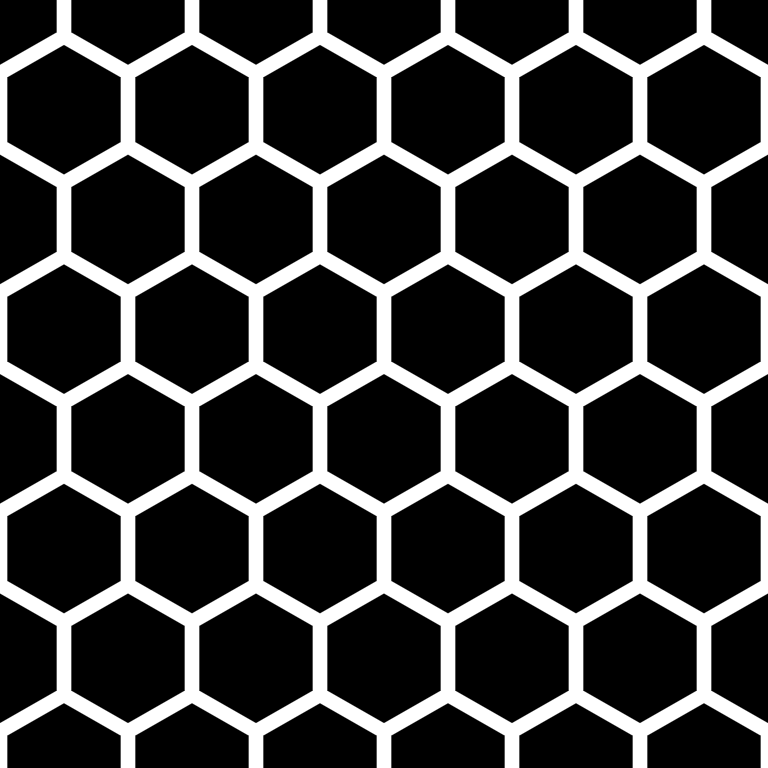
Write a Shadertoy shader that draws this pattern.

```glsl
const float SQRT3 = sqrt(3.0);
const vec2 CELLS = vec2(6.0, 7.0);      // columns, rows
const float LINE_HALF_WIDTH = 0.0573;   // in cell widths
const vec3 CELL_COLOR = vec3(0.0);
const vec3 LINE_COLOR = vec3(1.0);

// Offset from the nearest centre of a unit-width hexagonal lattice
vec2 hexOffset(vec2 p) {
    vec2 period = vec2(1.0, SQRT3);
    vec2 a = mod(p + 0.5 * period, period) - 0.5 * period;
    vec2 b = mod(p, period) - 0.5 * period;
    return dot(a, a) < dot(b, b) ? a : b;
}

// Signed distance to a pointy-top hexagon with the given inradius
float hexDistance(vec2 p, float inradius) {
    p = abs(p);
    return max(p.x, dot(p, vec2(0.5, 0.5 * SQRT3))) - inradius;
}

void mainImage(out vec4 fragColor, in vec2 fragCoord) {
    // Rows count down from the top edge, where cell centres lie on the border
    vec2 uv = fragCoord / iResolution.xy;
    vec2 p = vec2(uv.x, 1.0 - uv.y) * CELLS * vec2(1.0, 0.5 * SQRT3);

    // Antialiased gap between the cells
    float pixel = CELLS.x / iResolution.x;
    float dist = hexDistance(hexOffset(p), 0.5 - LINE_HALF_WIDTH);
    float line = smoothstep(-0.75 * pixel, 0.75 * pixel, dist);

    fragColor = vec4(mix(CELL_COLOR, LINE_COLOR, line), 1.0);
}
```
